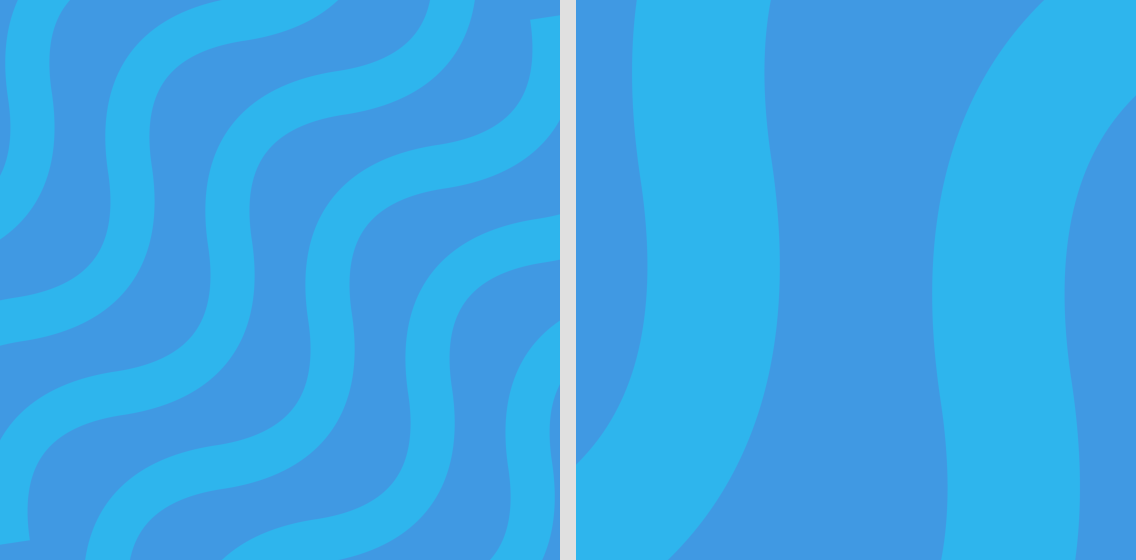
Left: the whole. Right: its middle third, enlarged.
This pattern is drawn by a WebGL 2 fragment shader. Its source:

```glsl
#version 300 es
precision highp float;
// Parallel wavy ribbons rising to the right on a flat blue ground.
// Each ribbon is a chain of four parabolic arches with alternating bulge,
// drawn from the distance to its centre line and cut square at both ends.

uniform vec2 u_resolution;
out vec4 fragColor;

const vec3 GROUND_BLUE = vec3(0.25, 0.60, 0.89);
const vec3 RIBBON_CYAN = vec3(0.18, 0.71, 0.93);

const float AXIS_ANGLE = 0.9346;   // direction of travel, in radians
const float ARCH_LENGTH = 0.3335;  // half of one wave
const float SPACING = 0.2221;      // between neighbouring ribbons
const float HALF_WIDTH = 0.0394;

// Distance to the arch y = span / 4 - x * x / span, with 45 degree ends.
// Newton steps refine the foot point x.
float archDistance(vec2 p, float span) {
  float x = clamp(p.x, -0.5 * span, 0.5 * span);
  for (int i = 0; i < 5; i++) {
    float rise = 0.25 * span - x * x / span - p.y;
    float slope = -2.0 * x / span;
    float error = x - p.x + rise * slope;
    float rate = 1.0 + slope * slope - 2.0 * rise / span;
    x = clamp(x - error / max(rate, 0.2), -0.5 * span, 0.5 * span);
  }
  return length(p - vec2(x, 0.25 * span - x * x / span));
}

// Signed distance to one ribbon centred on the origin, running along x.
float ribbonDistance(vec2 p, float span, float halfWidth) {
  // The ribbon is unchanged by a half turn, so fold onto x >= 0.
  vec2 q = p.x < 0.0 ? -p : p;
  float d = 1e3;
  for (int k = -1; k <= 1; k++) {
    float bulge = k == 0 ? 1.0 : -1.0;
    vec2 local = vec2(q.x - (float(k) + 0.5) * span, q.y * bulge);
    d = min(d, archDistance(local, span));
  }
  // Square end, perpendicular to the final tangent.
  float endCut = dot(q - vec2(2.0 * span, 0.0), vec2(sqrt(0.5)));
  return max(d - halfWidth, endCut);
}

// Nearest ribbon in a stack centred on a gap.
float stackDistance(vec2 p, float spacing, float span, float halfWidth) {
  float nearest = floor(p.y / spacing) + 0.5;
  float d = 1e3;
  for (int i = -1; i <= 1; i++) {
    float centre = (nearest + float(i)) * spacing;
    d = min(d, ribbonDistance(p - vec2(0.0, centre), span, halfWidth));
  }
  return d;
}

// Coordinates along and across a direction.
vec2 alongAxis(vec2 p, float angle) {
  vec2 axis = vec2(cos(angle), sin(angle));
  return vec2(dot(p, axis), dot(p, vec2(-axis.y, axis.x)));
}

void main() {
  float pixel = 1.0 / min(u_resolution.x, u_resolution.y);
  vec2 p = (gl_FragCoord.xy - 0.5 * u_resolution) * pixel;
  float d = stackDistance(alongAxis(p, AXIS_ANGLE), SPACING, ARCH_LENGTH, HALF_WIDTH);
  float ribbon = 1.0 - smoothstep(-0.75 * pixel, 0.75 * pixel, d);
  fragColor = vec4(mix(GROUND_BLUE, RIBBON_CYAN, ribbon), 1.0);
}
```
